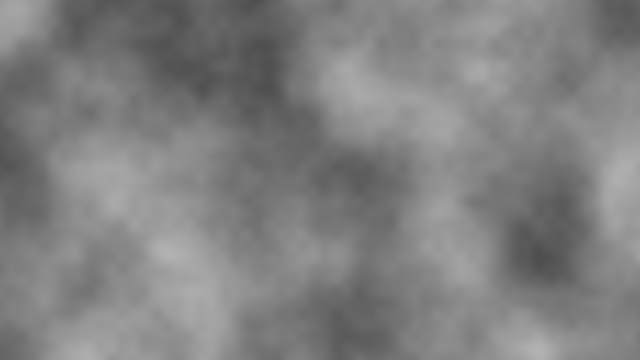
Give the GLSL for this texture, as a Shadertoy shader.

```glsl
// Soft grey clouds: fractal value noise with a few octaves, each one
// twice as fine and half as strong as the last, mapped to a narrow
// range of mid greys.

const float CELLS_PER_HEIGHT = 4.0;
const int   OCTAVES   = 4;
const float GAIN      = 0.5;
const float MID_GREY  = 0.504;
const float CONTRAST  = 0.535;

// Sine-free hash of a lattice point, 0 to 1
float hash(vec2 cell) {
    vec3 p = fract(cell.xyx * 0.1031);
    p += dot(p, p.yzx + 33.33);
    return fract((p.x + p.y) * p.z);
}

// Smoothly interpolated lattice values
float valueNoise(vec2 p) {
    vec2 cell = floor(p);
    vec2 f = fract(p);
    vec2 blend = f * f * (3.0 - 2.0 * f);
    float low  = mix(hash(cell), hash(cell + vec2(1.0, 0.0)), blend.x);
    float high = mix(hash(cell + vec2(0.0, 1.0)), hash(cell + 1.0), blend.x);
    return mix(low, high, blend.y);
}

// Normalised sum of octaves, 0 to 1
float cloudNoise(vec2 p, int octaves, float gain) {
    float sum = 0.0;
    float total = 0.0;
    float amplitude = 1.0;
    for (int i = 0; i < octaves; i++) {
        sum += amplitude * valueNoise(p);
        total += amplitude;
        amplitude *= gain;
        p = p * 2.0 + vec2(37.3, 17.7);
    }
    return sum / total;
}

void mainImage(out vec4 fragColor, in vec2 fragCoord) {
    vec2 uv = fragCoord / iResolution.y;
    float cloud = cloudNoise(uv * CELLS_PER_HEIGHT + vec2(51.0, 23.0), OCTAVES, GAIN);
    float grey = MID_GREY + CONTRAST * (cloud - 0.5);
    fragColor = vec4(vec3(grey), 1.0);
}
```
